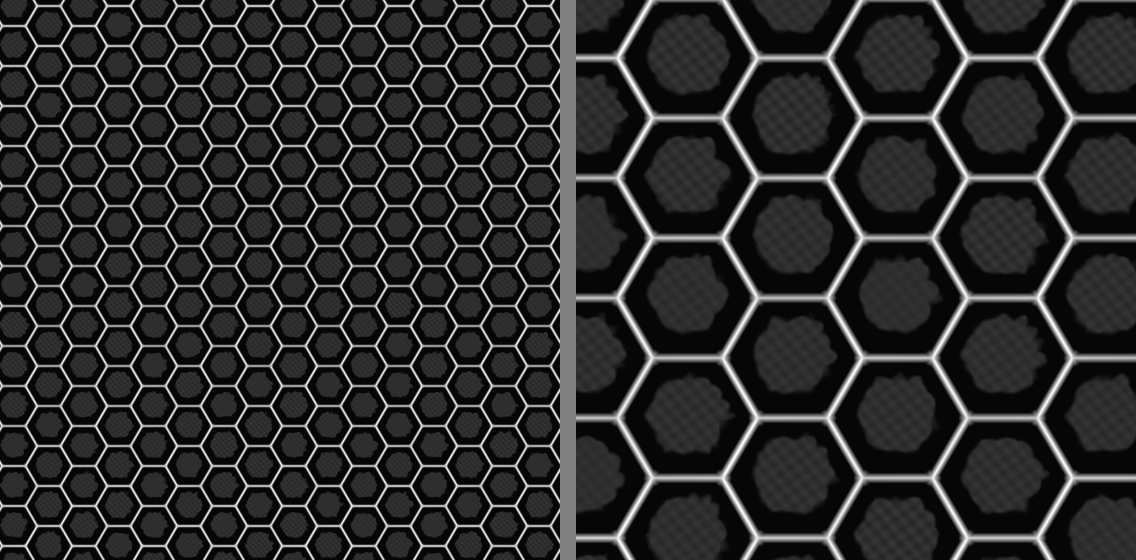
Left: the whole. Right: its middle third, enlarged.
Write a Shadertoy shader that draws this pattern.

```glsl
#define COUNT vec2(16.0, 14.0)       // columns and rows, columns even
#define ORIGIN vec2(0.396, 0.85)     // centre of the first cell
#define LINE_WIDTH 0.043             // falloff on each side, in row heights
#define PATCH_RADIUS 0.307
#define PATCH_SHIFT vec2(0.0, 0.025)
#define GRAIN vec2(96.0, 98.0)       // cellular noise cells, whole numbers
#define WOBBLE 0.07
#define WEAVE 0.022
#define BLACK 0.025
#define GREY 0.18
#define WHITE 1.0

const float TAU = 6.2831853;
const vec2 SLANT = vec2(0.8660254, 0.5);

float hash(vec2 p) {
    vec3 q = fract(p.xyx * vec3(0.1031, 0.1030, 0.0973));
    q += dot(q, q.yzx + 33.33);
    return fract((q.x + q.y) * q.z);
}

// Distance to the nearest scattered point, wrapping at the canvas edges
float cellular(vec2 uv) {
    vec2 p = uv * GRAIN, base = floor(p);
    float nearest = 2.0;
    for (int y = -1; y <= 1; y++)
    for (int x = -1; x <= 1; x++) {
        vec2 cell = base + vec2(x, y);
        vec2 id = mod(cell, GRAIN);
        vec2 point = cell + vec2(hash(id), hash(id + 127.3));
        nearest = min(nearest, length(p - point));
    }
    return nearest;
}

// Centre of the nearest cell; odd columns sit half a row higher
vec2 hexCentre(vec2 p) {
    vec2 spacing = vec2(2.0, 1.0), offset = vec2(1.0, 0.5);
    vec2 even = spacing * floor(p / spacing + 0.5);
    vec2 odd = spacing * floor((p - offset) / spacing + 0.5) + offset;
    vec2 aspect = vec2(SLANT.x, 1.0);
    vec2 a = (p - even) * aspect, b = (p - odd) * aspect;
    return dot(a, a) < dot(b, b) ? even : odd;
}

// Inradius of the flat-topped hexagon passing through p
float hexRadius(vec2 p) {
    p = abs(p);
    return max(p.y, dot(p, SLANT));
}

void mainImage(out vec4 fragColor, in vec2 fragCoord) {
    vec2 uv = fragCoord / iResolution.xy;
    vec2 grid = uv * COUNT - ORIGIN;
    vec2 centre = hexCentre(grid);
    vec2 local = (grid - centre) * vec2(SLANT.x, 1.0);
    float seed = hash(mod(centre, COUNT) + 7.1);
    float pixel = COUNT.y / iResolution.y;

    // Dull inner patch with a ragged, slightly lopsided rim
    vec2 inner = local - PATCH_SHIFT;
    float ragged = (cellular(uv) - 0.5) * WOBBLE;
    ragged *= 0.6 + 0.8 * smoothstep(-0.1, 0.3, inner.x + 0.5 * inner.y);
    float radius = mix(hexRadius(inner), length(inner), 0.35) + ragged;
    float rim = PATCH_RADIUS + (seed - 0.5) * 0.02;
    float soft = max(0.025, 0.7 * pixel);
    float patchMask = 1.0 - smoothstep(rim - soft, rim + soft, radius);

    // Fine woven grain, stronger in some cells
    float weave = sin(TAU * dot(uv, vec2(113.0, 97.0)))
                + 0.7 * sin(TAU * dot(uv, vec2(-83.0, 121.0)));
    float grey = GREY + WEAVE * weave * mix(0.3, 1.0, seed);
    float shade = mix(BLACK, grey, patchMask);

    // Bright wire with small beads at the joints
    vec2 q = abs(local);
    float edge = 0.5 - hexRadius(local);
    float joint = min(length(q - vec2(0.57735, 0.0)),
                      length(q - vec2(0.288675, 0.5)));
    float wireDistance = min(edge, 0.6 * joint);
    float wire = clamp(1.06 - wireDistance / max(LINE_WIDTH, pixel), 0.0, 1.0);

    // Level edges are greyer midway up; all edges vary gently
    float level = smoothstep(-0.03, 0.03, q.y - dot(q, SLANT));
    float gleam = 1.0 - level * (0.13 - 0.1 * cos(TAU * uv.y));
    gleam *= 0.97 + 0.03 * sin(TAU * dot(uv, vec2(3.0, 5.0)))
                         * sin(TAU * dot(uv, vec2(7.0, -2.0)));
    shade = mix(shade, WHITE * gleam, wire);

    fragColor = vec4(vec3(shade), 1.0);
}
```
